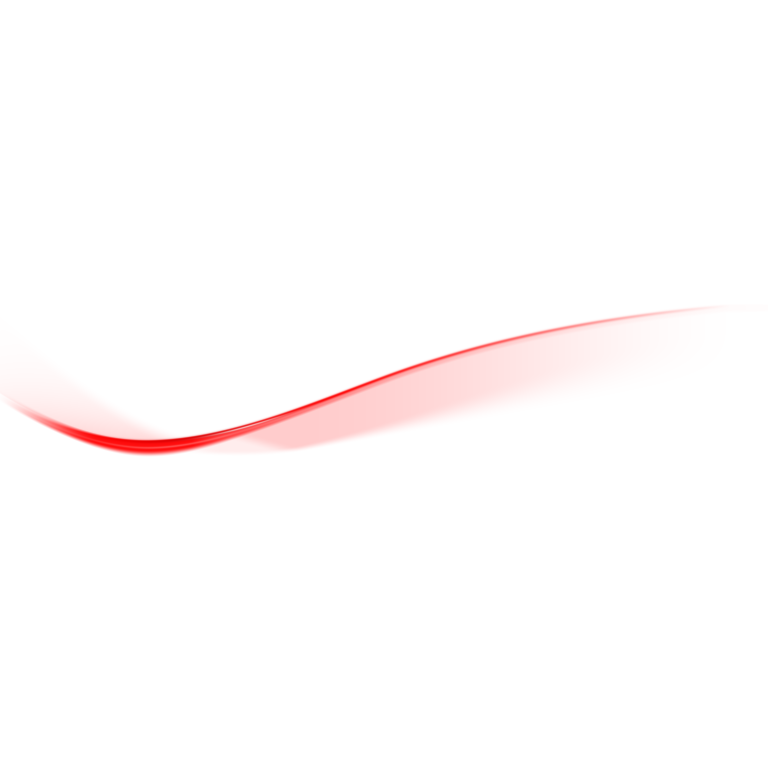
This background is drawn by a three.js fragment shader. Its source:

```glsl
#define AA 0.0015
#define RED vec3(1.0, 0.0, 0.0)
#define DEEP_RED vec3(0.84, 0.0, 0.01)
#define BODY_ALPHA 0.95
#define VEIL_ALPHA 0.20
#define STRIP_ALPHA 0.07
#define LEFT_VEIL_ALPHA 0.15

varying vec2 vUv;

// Cubic from a to b (x, height), with end slopes; held flat outside
float hermite(float x, vec2 a, vec2 b, float slopeA, float slopeB) {
  float span = b.x - a.x;
  float t = clamp((x - a.x) / span, 0.0, 1.0);
  float s = 1.0 - t;
  return a.y * (1.0 + 2.0 * t) * s * s + b.y * t * t * (3.0 - 2.0 * t)
       + span * t * s * (slopeA * s - slopeB * t);
}

float bell(float x, float center, float width) {
  float q = (x - center) / width;
  return exp(-q * q);
}

// Upper crest of the ribbon
float ridgeHeight(float x) {
  if (x < 0.2) return hermite(x, vec2(0.0, 0.488), vec2(0.2, 0.4265), -0.62, 0.03);
  if (x < 0.5) return hermite(x, vec2(0.2, 0.4265), vec2(0.5, 0.51), 0.03, 0.37);
  return hermite(x, vec2(0.5, 0.51), vec2(0.95, 0.6035), 0.37, 0.09);
}

// Lower border of the translucent sheet
float sheetHeight(float x) {
  if (x < 0.4) return hermite(x, vec2(0.2, 0.412), vec2(0.4, 0.413), -0.1, 0.18);
  return hermite(x, vec2(0.4, 0.413), vec2(0.95, 0.5), 0.18, 0.13);
}

void main() {
  float x = vUv.x;
  float y = vUv.y;
  float ridge = ridgeHeight(x);
  float depth = ridge - y;
  float below = smoothstep(-AA, AA, depth);
  vec3 color = vec3(1.0);

  // Wide sheet hanging below the crest
  float lower = sheetHeight(x);
  float softness = mix(0.008, 0.07, smoothstep(0.35, 0.9, x));
  float sheet = below * smoothstep(0.0, softness, y - lower);
  float fold = smoothstep(-0.04, 0.02, x - 0.333 - (0.428 - y) * 3.6);
  float veil = VEIL_ALPHA * fold * (1.0 - smoothstep(0.38, 0.98, x));
  float strip = STRIP_ALPHA * smoothstep(0.22, 0.29, x) * (1.0 - fold);
  color = mix(color, RED, sheet * (veil + strip));

  // Pale veil rising at the left
  float upper = hermite(x, vec2(0.0, 0.6), vec2(0.25, 0.431), -1.0, -0.3);
  float leftVeil = smoothstep(0.0, 0.025, upper - y) * exp(-max(-depth, 0.0) / 0.04);
  leftVeil *= (1.0 - below) * smoothstep(-0.08, 0.14, x);
  color = mix(color, RED, LEFT_VEIL_ALPHA * leftVeil);

  // Saturated ribbon body with a lighter inner streak
  float thickness = 0.01 + 0.009 * bell(x, 0.2, 0.11);
  float leftBlur = mix(0.006, AA, smoothstep(0.0, 0.16, x));
  float body = smoothstep(-leftBlur, leftBlur, depth);
  body *= 1.0 - smoothstep(thickness * 0.65, thickness * 1.15, depth);
  body *= smoothstep(-0.01, 0.13, x) * exp(-max(x - 0.25, 0.0) / 0.17);
  body *= 1.0 - 0.25 * bell(depth, thickness * 0.5, 0.0015) * bell(x, 0.23, 0.12);
  color = mix(color, RED, BODY_ALPHA * body);

  // Fine crest line, darkest near the bend
  float crest = bell(depth, 0.0015, 0.0022);
  crest *= smoothstep(0.05, 0.2, x) * (1.0 - clamp((x - 0.45) / 0.5, 0.0, 1.0));
  color = mix(color, mix(RED, DEEP_RED, bell(x, 0.26, 0.1)), 0.9 * crest);

  // Thin white glint under the crest
  float glint = bell(depth, 0.0025, 0.0013) * bell(x, 0.32, 0.05);
  color = mix(color, vec3(1.0), 0.65 * glint);

  gl_FragColor = vec4(color, 1.0);
}
```
